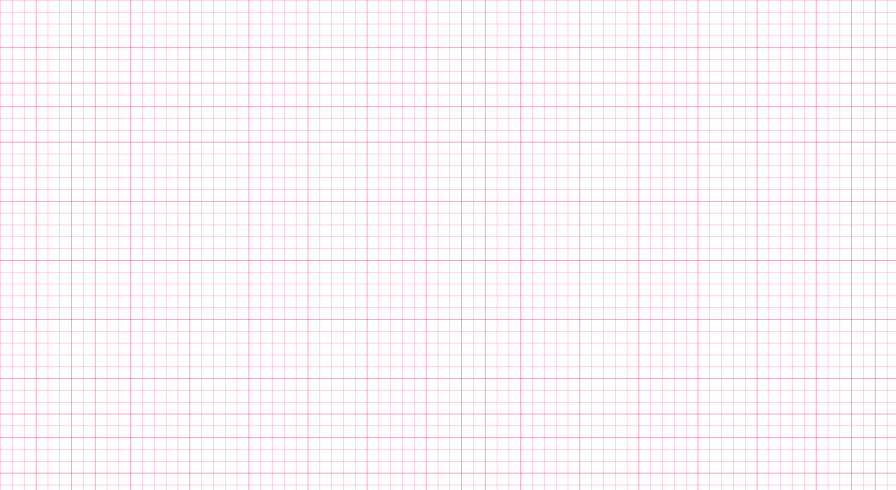
Give the GLSL for this pattern, as a WebGL 2 fragment shader.

```glsl
#version 300 es
precision highp float;
// Pink graph paper: a fine square grid with a heavier rule every fifth line.
// The ruling is a tile of 33 by 28 cells, laid from the top left; the heavy
// rules run two cells past each tile, so they bunch up where tiles meet.

uniform vec2 u_resolution;
out vec4 fragColor;

// Lengths are in canvas heights, counts are in cells.
const float CELL = 0.02412;
const vec2 GRID_ORIGIN = vec2(0.0014, 0.0008);
const vec2 TILE_CELLS = vec2(33.0, 28.0);
const vec2 TILE_START = vec2(6.0, 7.0);
const float HEAVY_STEP = 5.0;
const float TILE_OVERHANG = 2.0;
const float FINE_WIDTH = 0.00107;
const float HEAVY_WIDTH = 0.0016;

const vec3 PAPER = vec3(1.0);
const vec3 FINE_INK = vec3(1.0, 0.70, 0.80);
const vec3 HEAVY_INK = vec3(0.98, 0.58, 0.72);

// True for the heavy rules, counting lines from the start of a tile.
bool isHeavy(float line, float tileCells, float tileStart) {
  float inTile = mod(line - tileStart, tileCells);
  return mod(inTile, HEAVY_STEP) < 0.5 || abs(inTile - TILE_OVERHANG) < 0.5;
}

// Share of a pixel covered by a rule whose centre lies at the given distance.
float coverage(float dist, float width, float pixel) {
  float right = min(dist + 0.5 * width, 0.5 * pixel);
  float left = max(dist - 0.5 * width, -0.5 * pixel);
  return clamp((right - left) / pixel, 0.0, 1.0);
}

// Tint left by the nearest rule along one axis.
vec3 ruleTint(float pos, float tileCells, float tileStart, float pixel) {
  float line = floor(pos / CELL + 0.5);
  float dist = pos - line * CELL;
  bool heavy = isHeavy(line, tileCells, tileStart);
  float width = heavy ? HEAVY_WIDTH : FINE_WIDTH;
  vec3 ink = heavy ? HEAVY_INK : FINE_INK;
  return mix(vec3(1.0), ink, coverage(dist, width, pixel));
}

void main() {
  float pixel = 1.0 / u_resolution.y;
  vec2 pos = gl_FragCoord.xy * pixel;
  pos = vec2(pos.x, 1.0 - pos.y) - GRID_ORIGIN;

  // Inks multiply, so crossings come out darker.
  vec3 color = PAPER;
  color *= ruleTint(pos.x, TILE_CELLS.x, TILE_START.x, pixel);
  color *= ruleTint(pos.y, TILE_CELLS.y, TILE_START.y, pixel);
  fragColor = vec4(color, 1.0);
}
```
